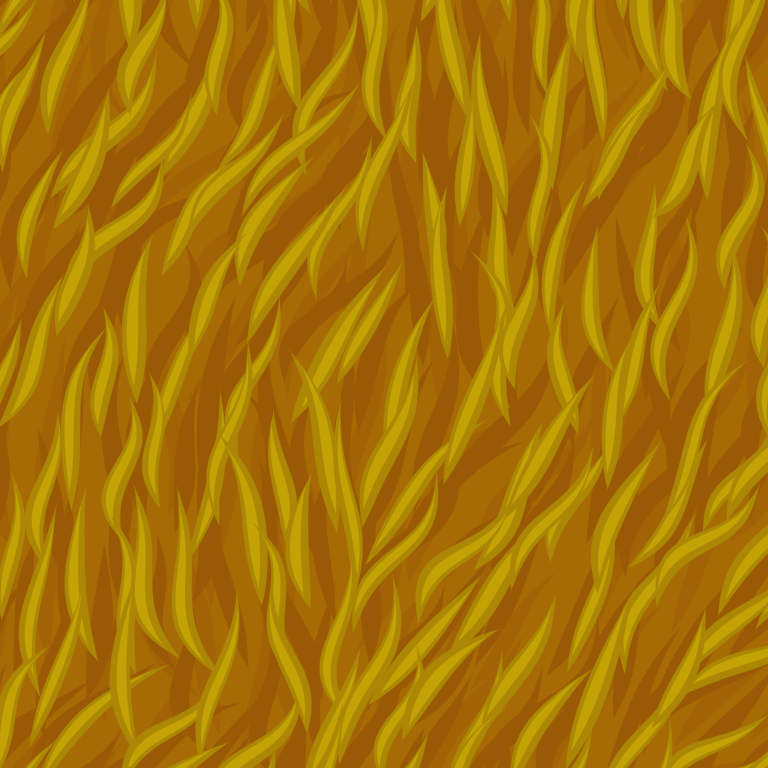
Reproduce this texture procedurally as a Shadertoy shader.

```glsl
// Stylised golden grass: wavy two-tone blades over darker painted undergrowth.

const vec3 GROUND = vec3(0.65, 0.42, 0.02);
const vec3 HAZE   = vec3(0.63, 0.39, 0.02);
const vec3 SHADOW = vec3(0.60, 0.35, 0.02);
const vec3 OLIVE  = vec3(0.67, 0.53, 0.02);
const vec3 GOLD   = vec3(0.76, 0.64, 0.02);

float hash(vec2 p) {
    return fract(sin(dot(p, vec2(127.1, 311.7))) * 43758.5453);
}

vec2 hash2(vec2 p) {
    return vec2(hash(p), hash(p + 41.3));
}

float valueNoise(vec2 p) {
    vec2 i = floor(p), f = fract(p);
    f = f * f * (3.0 - 2.0 * f);
    float low  = mix(hash(i), hash(i + vec2(1.0, 0.0)), f.x);
    float high = mix(hash(i + vec2(0.0, 1.0)), hash(i + vec2(1.0, 1.0)), f.x);
    return mix(low, high, f.y);
}

vec2 rotate(vec2 p, float angle) {
    float c = cos(angle), s = sin(angle);
    return vec2(c * p.x - s * p.y, s * p.x + c * p.y);
}

// Approximate distance to a pointed blade; bend = (S curve, arc) amplitudes.
float bladeDistance(vec2 p, vec2 halfSize, vec2 bend, float reach, float shift) {
    float along = clamp(p.y / halfSize.y, -1.2, 1.2);
    float spine = bend.x * sin(3.0 * along) + bend.y * (1.0 - along * along);
    float slope = (3.0 * bend.x * cos(3.0 * along) - 2.0 * bend.y * along) / halfSize.y;
    float t = clamp(along / reach, -1.2, 1.2);
    float width = halfSize.x * (1.0 - t * t) * (1.0 - 0.42 * t);
    return (abs(p.x - spine - shift) - width) / sqrt(1.0 + slope * slope);
}

float coverage(float d, float pixel) {
    return 1.0 - smoothstep(-pixel, pixel, d);
}

// Neighbouring blades share a lean: mostly upright, with a few swept tufts.
float tuftLean(vec2 p) {
    float n = valueNoise(p * 5.0 + 7.0);
    return mix(-0.12, 1.0, n * n);
}

// Paints one staggered grid of blades, upper rows first.
vec3 paintBlades(vec3 color, vec2 uv, vec2 cell, vec2 halfSize,
                 vec3 rim, vec3 core, float seed, float pixel) {
    float row = floor(uv.y / cell.y);
    for (int j = 1; j >= -1; j--) {
        float y = row + float(j);
        float stagger = hash(vec2(y, seed));
        float column = floor(uv.x / cell.x - stagger);
        for (int i = -4; i <= 4; i++) {
            vec2 id = vec2(column + float(i), y);
            vec2 key = id + seed * 17.0;
            vec2 jitter = (hash2(key) - 0.5) * vec2(0.4, 0.5);
            float zigzag = 0.5 * mod(id.x, 2.0) - 0.25;
            vec2 root = (id + 0.5 + vec2(stagger, zigzag) + jitter) * cell;

            float lean = tuftLean(root) + 0.45 * (hash(key + 5.1) - 0.5);
            vec2 size = halfSize * mix(vec2(0.75), vec2(1.15), hash2(key + 9.7));
            vec2 bend = (hash2(key + 3.3) - vec2(0.35, 0.6)) * vec2(0.24, 0.4) * size.y;
            vec2 p = rotate(uv - root, lean);

            float side = hash(key + 2.9) < 0.65 ? -1.0 : 1.0;
            float outer = bladeDistance(p, size, bend, 1.0, 0.0);
            float inner = bladeDistance(p, size * vec2(0.47, 1.0), bend, 0.8,
                                        side * 0.16 * size.x);
            float body = coverage(outer, pixel);
            color = mix(color, rim, body);
            color = mix(color, core, body * coverage(inner, pixel));
        }
    }
    return color;
}

void mainImage(out vec4 fragColor, in vec2 fragCoord) {
    vec2 uv = fragCoord / iResolution.y;
    float pixel = 0.8 / iResolution.y;

    // Undergrowth: faint strokes, then slender shadow blades
    vec3 color = GROUND;
    color = paintBlades(color, uv, vec2(0.07, 0.20), vec2(0.013, 0.12),
                        HAZE, HAZE, 1.0, pixel);
    color = paintBlades(color, uv, vec2(0.045, 0.17), vec2(0.0135, 0.12),
                        SHADOW, SHADOW, 2.0, pixel);

    // Foreground: olive blades with a golden heart
    color = paintBlades(color, uv, vec2(0.050, 0.165), vec2(0.0135, 0.112),
                        OLIVE, GOLD, 3.0, pixel);

    fragColor = vec4(color, 1.0);
}
```
